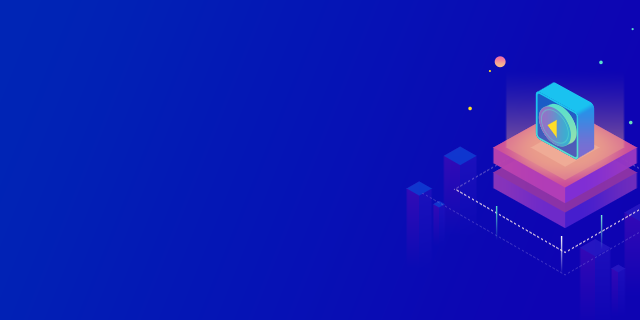
Write a Shadertoy shader that draws this background.

```glsl
// Isometric stage on a deep blue gradient: two glowing slabs carry a rounded
// box with a round dial, amid fading columns, dashed floor lines and dots.
// Solids are distance functions swept along one axis; units: canvas height = 100.

const vec3 BG_LEFT   = vec3(0.00, 0.145, 0.71);
const vec3 BG_MIDDLE = vec3(0.02, 0.075, 0.71);
const vec3 BG_RIGHT  = vec3(0.055, 0.015, 0.70);
const vec3 PEACH     = vec3(0.92, 0.62, 0.54);
const vec3 PINK      = vec3(0.80, 0.30, 0.60);
const vec3 VIOLET    = vec3(0.47, 0.18, 0.80);
const vec3 CYAN      = vec3(0.10, 0.76, 0.94);
const vec3 MINT      = vec3(0.35, 0.88, 0.80);
const vec3 YELLOW    = vec3(1.00, 0.87, 0.15);

const float STAGE_X    = 176.6;
const vec2 SLAB_HALF   = vec2(22.4, 12.5);
const float SLAB_THICK = 4.9;
const float UPPER_Y    = 53.9;
const float LOWER_Y    = 46.1;
const vec2 GLOW_HALF   = vec2(18.4, 10.2);
const float GLOW_TOP   = 78.0;
const vec2 BOX_CENTER  = vec2(174.1, 60.8);
const vec2 BOX_DEPTH   = vec2(4.95, 2.9);
const float BOX_HALF   = 7.42;
const float BOX_ROUND  = 1.4;
const float DIAL_R     = 5.6;
const int SWEEP_STEPS  = 16;

// Columns: top centre, half width, height of the fade
const vec4 COLUMNS[6] = vec4[6](
    vec4(143.8, 51.3, 5.1, 25.0), vec4(131.0, 41.1, 3.9, 25.0),
    vec4(137.2, 36.2, 1.8, 13.0), vec4(200.2, 33.6, 5.0, 26.0),
    vec4(186.0, 22.6, 4.7, 25.0), vec4(193.2, 16.1, 2.1, 15.0));
// Light posts: x, top, length, whiteness
const vec4 POSTS[3] = vec4[3](
    vec4(155.2, 35.7, 10.7, 0.0), vec4(175.5, 26.3, 11.7, 1.0),
    vec4(188.0, 32.8, 10.7, 0.2));
// Dots: centre, radius, mix from yellow to mint
const vec4 DOTS[5] = vec4[5](
    vec4(153.1, 77.8, 0.32, 0.0), vec4(146.9, 66.1, 0.55, 0.0),
    vec4(187.8, 80.5, 0.55, 1.0), vec4(197.1, 61.7, 0.55, 0.9),
    vec4(197.7, 90.9, 0.32, 1.0));

// Coverage of a shape, smoothed over one screen pixel
float fill(float d) { return clamp(0.5 - d * iResolution.y / 100.0, 0.0, 1.0); }

float rhombus(vec2 p, vec2 h) {
    return (abs(p.x) / h.x + abs(p.y) / h.y - 1.0) * h.x * h.y / length(h);
}

// Rhombus swept straight down by t
float prism(vec2 p, vec2 h, float t) {
    return rhombus(vec2(p.x, p.y - clamp(p.y, -t, 0.0)), h);
}

// Screen offset to coordinates on the slanted front face
vec2 toFace(vec2 d) { return vec2(d.x / 0.895, d.y + 0.55 * d.x); }

float roundBox(vec2 p) {
    vec2 q = abs(p) - BOX_HALF + BOX_ROUND;
    return length(max(q, 0.0)) + min(max(q.x, q.y), 0.0) - BOX_ROUND;
}

void drawColumns(inout vec3 col, vec2 p) {
    for (int i = 0; i < 6; i++) {
        vec4 c = COLUMNS[i];
        vec2 q = p - c.xy, h = c.z * vec2(1.0, 0.57);
        float fade = clamp(1.0 + q.y / c.w, 0.0, 1.0);
        vec3 side = mix(vec3(0.25, 0.04, 0.72), vec3(0.13, 0.07, 0.75), step(0.0, q.x));
        col = mix(col, side, 0.75 * fade * fill(prism(q, h, c.w)));
        vec3 top = p.x < 165.0 ? vec3(0.05, 0.23, 0.82) : vec3(0.14, 0.09, 0.76);
        col = mix(col, top, 0.9 * fill(rhombus(q, h)));
    }
}

void drawFloor(inout vec3 col, vec2 p) {
    vec2 q = p - vec2(STAGE_X, 40.9);
    float dash = smoothstep(0.25, 0.4, abs(fract(q.x / 1.2) - 0.5) + 0.12);
    float inner = fill(abs(rhombus(q, vec2(34.4, 19.8))) - 0.2);
    col = mix(col, vec3(0.9, 0.82, 0.9), inner * dash * (q.y < 0.0 ? 0.85 : 0.3));
    float outer = fill(abs(rhombus(q + vec2(0.0, 1.3), vec2(44.5, 25.5))) - 0.15);
    col = mix(col, vec3(0.5, 0.45, 0.85), 0.4 * outer * dash * step(q.y, -1.3));
    for (int i = 0; i < 3; i++) {
        vec4 s = POSTS[i];
        float down = (s.y - p.y) / s.z;
        float beam = fill(abs(p.x - s.x) - 0.22) * step(0.0, down) * clamp(1.0 - down, 0.0, 1.0);
        col = mix(col, mix(MINT, vec3(1.0), s.w), beam);
    }
}

void drawSlab(inout vec3 col, vec2 q, vec3 top, vec3 left, vec3 right, float alpha) {
    vec3 side = mix(left, right, fill(-q.x));
    side = mix(side, PINK, 0.35 * smoothstep(0.2, 1.0, abs(q.x) / SLAB_HALF.x));
    col = mix(col, side, alpha * fill(prism(q, SLAB_HALF, SLAB_THICK)));
    col = mix(col, top, alpha * fill(rhombus(q, SLAB_HALF)));
}

void drawStage(inout vec3 col, vec2 p) {
    vec2 low = p - vec2(STAGE_X, LOWER_Y), up = p - vec2(STAGE_X, UPPER_Y);
    drawSlab(col, low, vec3(0.56, 0.20, 0.64), VIOLET, vec3(0.30, 0.13, 0.82), 0.9);
    vec3 top = mix(PEACH, PINK, smoothstep(0.35, 1.0, length(up / SLAB_HALF)));
    drawSlab(col, up, top, vec3(0.70, 0.24, 0.72), vec3(0.50, 0.18, 0.84), 0.96);
    // Curtain of light rising from an inner rhombus
    float rise = clamp(up.y / (GLOW_TOP - UPPER_Y), 0.0, 1.0);
    float curtain = fill(prism(vec2(up.x, up.y - 24.1), GLOW_HALF, 24.1));
    col = mix(col, PEACH, 0.5 * curtain * pow(1.0 - rise, 1.3));
    col = mix(col, vec3(0.96, 0.73, 0.63), 0.5 * fill(rhombus(up, vec2(10.7, 6.0))));
}

void drawBox(inout vec3 col, vec2 p) {
    vec2 d = p - BOX_CENTER, f = toFace(d);
    float body = 1e3, dial = 1e3;
    for (int i = 0; i <= SWEEP_STEPS; i++) {
        float t = float(i) / float(SWEEP_STEPS);
        body = min(body, roundBox(toFace(d - BOX_DEPTH * t)));
        dial = min(dial, length(toFace(d - vec2(-0.7, -0.3) - vec2(1.8, 0.8) * t)) - DIAL_R);
    }
    float low = smoothstep(8.0, -9.0, d.y);
    vec3 rightSide = mix(vec3(0.12, 0.58, 0.92), vec3(0.48, 0.43, 0.82), low);
    vec3 side = mix(rightSide, CYAN, smoothstep(-1.2, 1.2, f.y - f.x));
    col = mix(col, side, fill(body));
    float face = roundBox(f);
    vec3 front = mix(vec3(0.10, 0.36, 0.78), vec3(0.32, 0.36, 0.72), low);
    col = mix(col, front, fill(face));
    col = mix(col, mix(CYAN, MINT, low), fill(abs(face + 0.3) - 0.3));
    // Dial: bright rim, shaded disc and a pointer
    col = mix(col, mix(MINT, vec3(0.62, 0.88, 0.66), low), fill(dial));
    float disc = length(toFace(d + vec2(0.7, 0.3))) - DIAL_R;
    vec3 shade = mix(vec3(0.58, 0.45, 0.78), vec3(0.22, 0.69, 0.82), smoothstep(-5.0, 4.0, d.x));
    col = mix(col, shade, fill(disc));
    col = mix(col, MINT, 0.5 * fill(abs(disc + 0.9) - 0.15));
    vec2 e = p - vec2(171.1, 60.9);
    float pointer = max(e.x - 2.86, 0.75 * max(e.y - 0.56 * e.x, -e.y - 1.36 * e.x));
    col = mix(col, YELLOW, fill(pointer));
}

void drawDots(inout vec3 col, vec2 p) {
    for (int i = 0; i < 5; i++) {
        vec4 s = DOTS[i];
        col = mix(col, mix(YELLOW, MINT, s.w), fill(length(p - s.xy) - s.z));
    }
    vec2 q = p - vec2(156.3, 80.7);
    vec3 ball = mix(vec3(0.97, 0.72, 0.55), vec3(0.94, 0.45, 0.65), smoothstep(-1.5, 1.5, q.y));
    col = mix(col, ball, fill(length(q) - 1.7));
}

void mainImage(out vec4 fragColor, in vec2 fragCoord) {
    vec2 p = 100.0 * fragCoord / iResolution.y;
    // Diagonal background gradient
    float g = clamp((p.x + 0.4 * (100.0 - p.y)) / 220.0, 0.0, 1.0);
    vec3 col = mix(BG_LEFT, BG_MIDDLE, smoothstep(0.0, 0.6, g));
    col = mix(col, BG_RIGHT, smoothstep(0.45, 1.0, g));
    drawColumns(col, p);
    drawFloor(col, p);
    drawStage(col, p);
    drawBox(col, p);
    drawDots(col, p);
    fragColor = vec4(col, 1.0);
}
```
